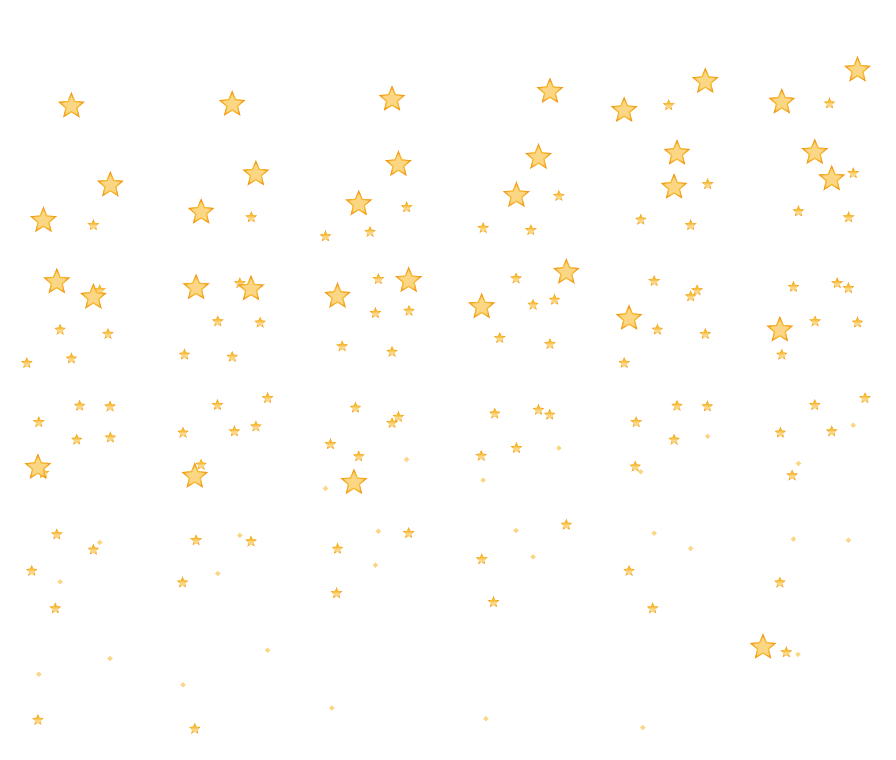
Give the GLSL for this pattern, as a Shadertoy shader.

```glsl
// A 6 x 6 sheet of animation frames: golden stars lead trails of smaller sparks.
// One trail runs round a ring, the other climbs a diagonal. Each frame evaluates
// both paths at delayed times and paints the sparks as signed distance shapes.

const vec2 GRID = vec2(6.0);
const vec2 FRAME = vec2(128.0, 108.5);   // frame size in canvas units
const vec3 PAPER = vec3(1.0);
const vec3 CREAM = vec3(0.98, 0.84, 0.52);
const vec3 GOLD = vec3(0.97, 0.73, 0.20);
const vec3 AMBER = vec3(0.95, 0.60, 0.08);

// Five-pointed star, tip upwards
float starDistance(vec2 p, float radius, float inner) {
    vec2 k1 = vec2(0.809, -0.588);
    vec2 k2 = vec2(-k1.x, k1.y);
    p.x = abs(p.x);
    p -= 2.0 * max(dot(k1, p), 0.0) * k1;
    p -= 2.0 * max(dot(k2, p), 0.0) * k2;
    p.x = abs(p.x);
    p.y -= radius;
    vec2 edge = inner * vec2(-k1.y, k1.x) - vec2(0.0, 1.0);
    float h = clamp(dot(p, edge) / dot(edge, edge), 0.0, radius);
    return length(p - edge * h) * sign(p.y * edge.x - p.x * edge.y);
}

float coverage(float d, float px) {
    return 1.0 - smoothstep(-0.5 * px, 0.5 * px, d);
}

// Large star: cream body with a gold rim and amber tips
vec3 paintLarge(vec3 col, vec2 p, float px) {
    p.y -= -1.0;
    float d = starDistance(p, 12.2, 0.46);
    vec3 rim = mix(GOLD, AMBER, smoothstep(5.0, 11.0, length(p)));
    vec3 body = mix(rim, CREAM, smoothstep(0.7, 1.8, -d));
    return mix(col, body, coverage(d, px));
}

// Small star: gold on top, paler below
vec3 paintSmall(vec3 col, vec2 p, float px) {
    float d = starDistance(p + vec2(0.0, 0.3), 5.2, 0.5);
    vec3 body = mix(CREAM, GOLD, smoothstep(-1.0, 1.5, p.y));
    body = mix(body, AMBER, smoothstep(2.2, 4.5, length(p)) * 0.8);
    return mix(col, body, coverage(d, px));
}

// Faint diamond spark
vec3 paintTiny(vec3 col, vec2 p, float px) {
    float d = (abs(p.x) + abs(p.y) - 2.4) * 0.707;
    return mix(col, CREAM, coverage(d, px));
}

// Size 0 is large, 1 is small, 2 is tiny; y runs down the sheet
vec3 paintSpark(vec3 col, vec2 p, vec2 centre, int size, float px) {
    vec2 q = (p - centre) * vec2(1.0, -1.0);
    if (size == 0) return paintLarge(col, q, px);
    if (size == 1) return paintSmall(col, q, px);
    return paintTiny(col, q, px);
}

// Paths, one step per frame
vec2 ringPath(float t) {
    float angle = 0.2932 * t;
    return vec2(61.2, 55.5) + vec2(34.0, 34.4) * vec2(sin(angle), cos(angle));
}

vec2 diagonalPath(float t) {
    return vec2(23.0, 93.7) + vec2(7.13, -7.13) * t;
}

bool within(float t, float last) {
    return t > -0.5 && t < last + 0.5;
}

void mainImage(out vec4 fragColor, in vec2 fragCoord) {
    // Canvas units, with frames counted from the upper left
    vec2 uv = fragCoord / iResolution.xy;
    vec2 cell = vec2(uv.x, 1.0 - uv.y) * GRID;
    vec2 id = min(floor(cell), GRID - 1.0);
    vec2 p = (cell - id) * FRAME;
    float px = GRID.x * FRAME.x / iResolution.x;
    float frame = id.x + GRID.x * id.y;
    vec3 col = PAPER;

    if (frame < 34.5) {
        // Trails, painted from the oldest spark to the leader
        for (int i = 4; i >= 0; i--) {
            int size = i == 0 ? 0 : (i < 4 ? 1 : 2);
            float t = frame - 4.0 * float(i);
            float drop = size == 2 ? 0.8 : 0.0;

            // The last spark appears late and skips one step near the end
            bool last = i == 4;
            float ringTime = t + (last ? step(31.5, frame) : 0.0);
            bool shown = last ? frame > 19.5 : frame < 31.5;
            if (shown && within(ringTime, 20.0))
                col = paintSpark(col, p, ringPath(ringTime) - vec2(0.0, drop), size, px);

            float climbTime = t - 4.0;
            if (within(climbTime, 11.0))
                col = paintSpark(col, p, diagonalPath(climbTime) - vec2(0.0, drop), size, px);
        }
    } else {
        // Closing frame: the three sizes in a row
        for (int size = 2; size >= 0; size--) {
            float s = float(size);
            vec2 centre = vec2(14.0 + 25.0 * s - 5.0 * s * s, 11.0 + 6.5 * s - 1.5 * s * s);
            centre = size == 2 ? centre + vec2(0.0, 0.0) : centre;
            col = paintSpark(col, p, centre, size, px);
        }
    }
    fragColor = vec4(col, 1.0);
}
```
